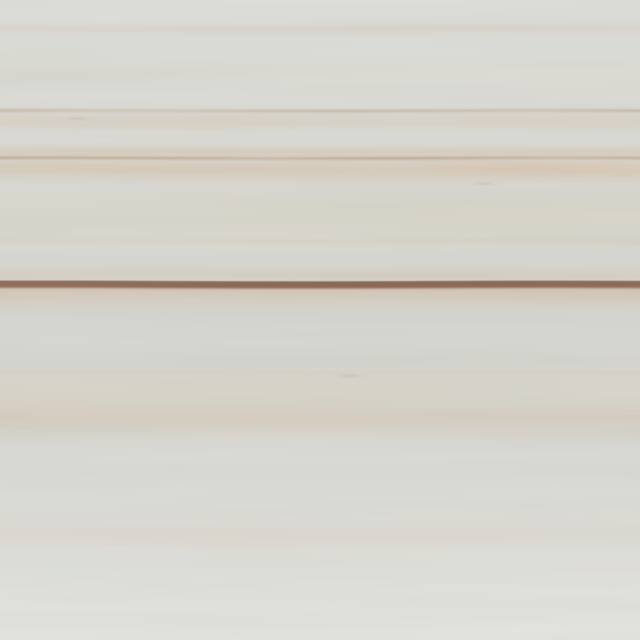
Give the GLSL for this texture, as a Shadertoy shader.

```glsl
// Pale wood-like panel: soft horizontal streaks, warm bands and one dark brown seam.
#define PALE vec3(0.850, 0.852, 0.835)
#define WARM vec3(0.835, 0.780, 0.710)
#define OCHRE vec3(0.840, 0.825, 0.765)
#define SEAM vec3(0.555, 0.425, 0.350)
#define TAN vec3(0.745, 0.665, 0.575)
#define STREAK_CONTRAST 0.026
#define TINT_CONTRAST 0.45
#define WAVINESS 0.0025
#define FLECKS 3

// Warm bands: height, half width, strength
const vec3 BANDS[10] = vec3[10](
    vec3(0.955, 0.009, 0.38), vec3(0.810, 0.013, 0.50),
    vec3(0.763, 0.008, 0.60), vec3(0.735, 0.016, 0.75),
    vec3(0.622, 0.006, 0.35), vec3(0.570, 0.011, 0.50),
    vec3(0.533, 0.013, 0.45), vec3(0.418, 0.005, 0.30),
    vec3(0.345, 0.032, 0.55), vec3(0.165, 0.025, 0.22));

// Thin tan lines: height, half width, strength
const vec3 LINES[2] = vec3[2](vec3(0.827, 0.0030, 0.65), vec3(0.753, 0.0030, 0.90));

vec2 hash2(vec2 p) {
    vec3 q = fract(p.xyx * vec3(0.1031, 0.1030, 0.0973));
    q += dot(q, q.yzx + 33.33);
    return fract((q.xx + q.yz) * q.zy);
}

float gradientNoise(vec2 p) {
    vec2 i = floor(p), f = fract(p);
    vec2 u = f * f * f * (f * (f * 6.0 - 15.0) + 10.0);
    vec2 e = vec2(0.0, 1.0);
    float a = dot(hash2(i) * 2.0 - 1.0, f);
    float b = dot(hash2(i + e.yx) * 2.0 - 1.0, f - e.yx);
    float c = dot(hash2(i + e.xy) * 2.0 - 1.0, f - e.xy);
    float d = dot(hash2(i + e.yy) * 2.0 - 1.0, f - e.yy);
    return mix(mix(a, b, u.x), mix(c, d, u.x), u.y);
}

// Layers of noise stretched along x
float streaks(vec2 p, float seed) {
    float sum = 0.0, amp = 0.5;
    vec2 freq = vec2(0.9, 22.0);
    for (int i = 0; i < 4; i++) {
        sum += amp * gradientNoise(p * freq + seed);
        freq *= vec2(1.6, 2.0);
        amp *= 0.65;
        seed += 17.3;
    }
    return sum;
}

float bump(float d, float width) {
    return exp(-d * d / (width * width));
}

void mainImage(out vec4 fragColor, in vec2 fragCoord) {
    vec2 p = fragCoord / iResolution.xy;
    float y = p.y + WAVINESS * gradientNoise(vec2(p.x * 2.0, 4.5));

    // Background: lighter at both ends, greyest below the seam
    vec3 color = PALE - 0.020 * bump(y - 0.48, 0.22);
    color += 0.028 * smoothstep(0.28, 0.0, y) + 0.008 * smoothstep(0.85, 1.0, y);

    // Broad ochre zones and drifting tint
    float ochre = 0.60 * bump(y - 0.660, 0.045) + 0.60 * bump(y - 0.390, 0.035);
    ochre += 0.20 * bump(y - 0.875, 0.040);
    float tint = streaks(p, 41.7);
    color = mix(color, OCHRE, clamp(ochre + TINT_CONTRAST * tint, 0.0, 1.0));

    // Warm bands whose strength varies along their length
    for (int i = 0; i < 10; i++) {
        vec3 band = BANDS[i];
        float fade = 1.0 + 0.7 * gradientNoise(vec2(p.x * 2.2, float(i) * 7.3 + 0.5));
        float strength = band.z * fade * (1.0 + 0.7 * tint);
        color = mix(color, WARM, clamp(strength * bump(y - band.x, band.y), 0.0, 1.0));
    }

    // Fine streaks
    color += STREAK_CONTRAST * streaks(p, 3.1);
    color += vec3(0.5, -0.2, -0.3) * STREAK_CONTRAST * streaks(p, 87.9);

    // Thin tan lines
    for (int i = 0; i < 2; i++) {
        float fade = 0.85 + 0.5 * gradientNoise(vec2(p.x * 3.0, float(i) * 5.1 + 60.5));
        color = mix(color, TAN, LINES[i].z * fade * bump(y - LINES[i].x, LINES[i].y));
    }

    // Dark seam, crisp above, with a warm shadow fading below
    float d = y - 0.556;
    float shadow = smoothstep(0.004, -0.004, d) * exp(min(d + 0.004, 0.0) / 0.012);
    color = mix(color, vec3(0.79, 0.70, 0.61), 0.75 * shadow);
    float core = smoothstep(0.0070, 0.0030, d) * smoothstep(-0.0095, -0.0030, d);
    color = mix(color, SEAM + 0.05 * tint, core);

    // A few faint grey flecks
    for (int i = 0; i < FLECKS; i++) {
        vec2 q = (p - hash2(vec2(float(i) + 2.0, 9.0))) / vec2(0.016, 0.0025);
        color -= 0.045 * exp(-dot(q, q));
    }

    fragColor = vec4(clamp(color, 0.0, 1.0), 1.0);
}
```
